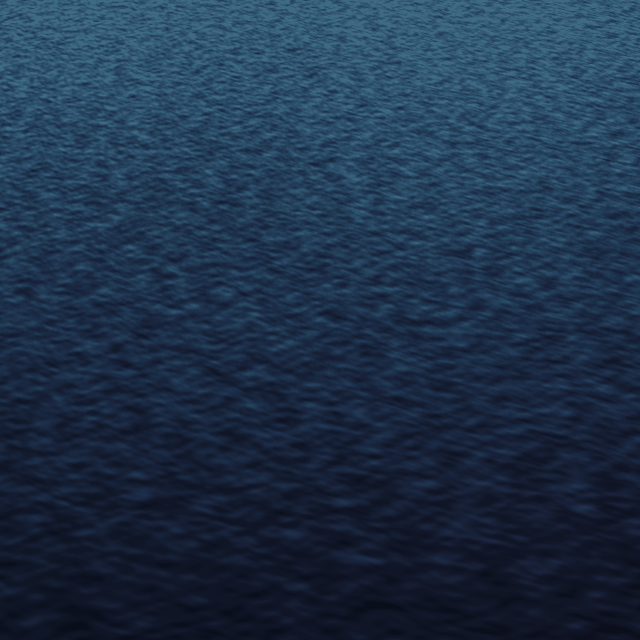
Reproduce this texture procedurally as a Shadertoy shader.

```glsl
#define HORIZON 2.1          // height where the ripples would vanish
#define RIPPLE_WIDTH 85.0    // ripple density across
#define RIPPLE_DEPTH 265.0   // ripple density towards the horizon
#define RIPPLE_CONTRAST 0.60
#define PATCH_CONTRAST 0.05
#define GRAIN_CONTRAST 0.14

vec2 gradientAt(ivec2 cell) {
    uint h = uint(cell.x) * 1597334677u ^ uint(cell.y) * 3812015801u;
    h = (h ^ (h >> 15)) * 2246822519u;
    h = (h ^ (h >> 13)) * 3266489917u;
    h ^= h >> 16;
    float angle = float(h & 65535u) / 65536.0 * 6.28319;
    return vec2(cos(angle), sin(angle));
}

float gradientNoise(vec2 p) {
    vec2 base = floor(p), f = p - base;
    ivec2 cell = ivec2(base);
    vec2 w = f * f * f * (f * (f * 6.0 - 15.0) + 10.0);
    float a = dot(gradientAt(cell), f);
    float b = dot(gradientAt(cell + ivec2(1, 0)), f - vec2(1, 0));
    float c = dot(gradientAt(cell + ivec2(0, 1)), f - vec2(0, 1));
    float d = dot(gradientAt(cell + ivec2(1, 1)), f - vec2(1, 1));
    return mix(mix(a, b, w.x), mix(c, d, w.x), w.y);
}

// Water colour from deep trough (below 0) to bright sky reflection (1)
vec3 waterColor(float tone) {
    vec3 color = vec3(0.035, 0.055, 0.105);
    color = mix(color, vec3(0.060, 0.088, 0.152), smoothstep(-0.25, 0.10, tone));
    color = mix(color, vec3(0.088, 0.132, 0.222), clamp((tone - 0.10) / 0.22, 0.0, 1.0));
    color = mix(color, vec3(0.110, 0.185, 0.290), clamp((tone - 0.32) / 0.20, 0.0, 1.0));
    color = mix(color, vec3(0.140, 0.250, 0.355), clamp((tone - 0.52) / 0.18, 0.0, 1.0));
    color = mix(color, vec3(0.172, 0.312, 0.420), clamp((tone - 0.70) / 0.15, 0.0, 1.0));
    return mix(color, vec3(0.245, 0.415, 0.515), clamp((tone - 0.85) / 0.25, 0.0, 1.0));
}

// Flattened wave layer: skew staggers its rows, tilt slants its crests
float waveLayer(vec2 p, vec2 scale, float skew, float tilt) {
    return gradientNoise(vec2(p.x + skew * p.y, p.y + tilt * p.x) * scale + 40.0 * skew);
}

// Layered waves that shrink with distance
float ripples(vec2 uv) {
    float depth = HORIZON - uv.y;
    vec2 p = vec2((uv.x - 0.5) * RIPPLE_WIDTH / (depth * depth), RIPPLE_DEPTH / depth);
    p.y += 0.8 * waveLayer(p, vec2(0.40, 0.12), 0.30, 0.0);
    float waves = 0.16 * waveLayer(p, vec2(0.40, 0.45), -0.45, 0.10);
    waves += 0.55 * waveLayer(p, vec2(0.85, 1.00), 0.70, 0.22);
    waves += 0.50 * waveLayer(p, vec2(1.10, 0.85), -0.60, -0.20);
    float chop = waveLayer(p, vec2(2.20, 1.30), 0.50, 0.05);
    return waves + mix(0.25, 0.50, uv.y) * chop;
}

void mainImage(out vec4 fragColor, in vec2 fragCoord) {
    vec2 uv = fragCoord / iResolution.xy;

    // Broad light: brighter to the upper right, dim on the left of the middle
    float tone = uv.y;
    vec2 fromShade = (uv - vec2(0.25, 0.68)) / vec2(0.35, 0.16);
    tone -= 0.04 * exp(-dot(fromShade, fromShade));
    vec2 fromGlow = (uv - vec2(0.72, 0.80)) / vec2(0.35, 0.20);
    tone += 0.03 * exp(-dot(fromGlow, fromGlow));
    tone += PATCH_CONTRAST * gradientNoise(uv * vec2(4.0, 13.0) + vec2(3.0, uv.x * 1.5));
    tone -= 0.04 * smoothstep(0.85, 1.0, uv.x);

    // Surface detail, with fine grain on the far water
    tone += RIPPLE_CONTRAST * ripples(uv);
    tone += GRAIN_CONTRAST * uv.y * gradientNoise(uv * vec2(190.0, 230.0));

    vec3 color = waterColor(tone);
    // Faint violet cast on the near right
    color += vec3(0.008, -0.002, 0.002) * uv.x * smoothstep(0.5, 0.0, uv.y);
    fragColor = vec4(color, 1.0);
}
```
